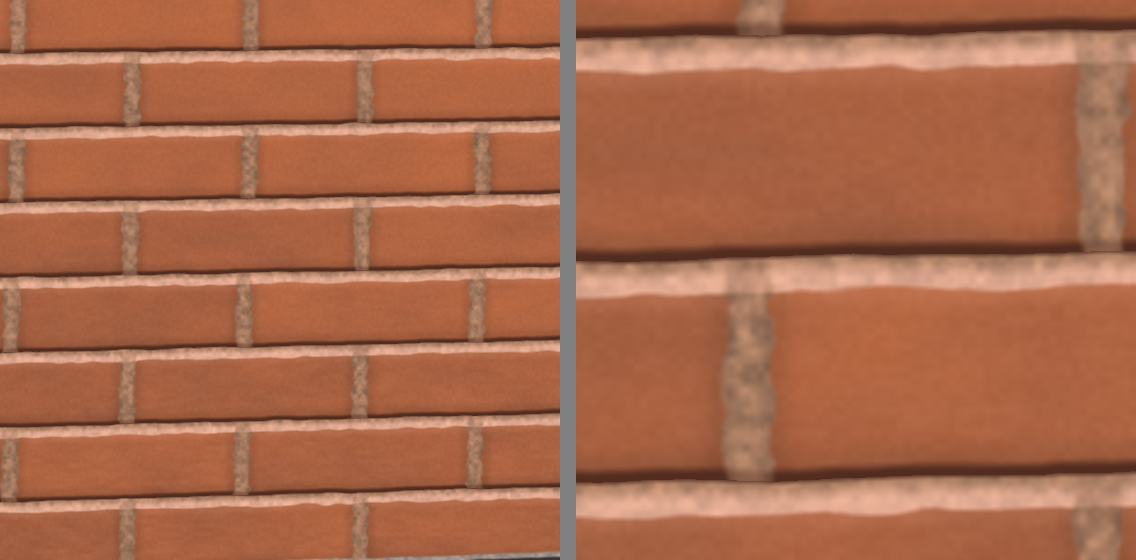
Left: the whole. Right: its middle third, enlarged.
Reproduce this texture procedurally as a Shadertoy shader.

```glsl
// Running-bond wall of long orange bricks with sandy joints, lit from above and seen slightly askew.
#define BRICK_PITCH 0.4154   // joint to joint, across
#define COURSE_PITCH 0.1336  // course to course at the left edge
#define COURSE_TAPER 0.0028  // loss of course pitch towards the right
#define FIRST_COURSE 0.0945  // first bed joint, measured from the top
#define TILT 0.011           // rise of the first bed joint across the canvas
#define JOINT_HALF 0.0138    // half width of the upright joints
#define BED_HEIGHT 0.155     // bed joint height as a part of a course
#define SHADOW_HEIGHT 0.048  // dark line under each brick, part of a course
#define FOOT_COURSE 6.9      // course position where the grey foot begins

const vec3 BRICK_LIGHT = vec3(0.715, 0.405, 0.260);
const vec3 BRICK_DARK  = vec3(0.590, 0.350, 0.250);
const vec3 MORTAR      = vec3(0.720, 0.530, 0.415);
const vec3 LIP_LIGHT   = vec3(0.900, 0.680, 0.580);
const vec3 SHADOW      = vec3(0.310, 0.165, 0.120);
const vec3 FOOT_GREY   = vec3(0.620, 0.570, 0.540);
const vec3 FOOT_DARK   = vec3(0.220, 0.200, 0.200);

float hash(vec2 p) {
    vec3 q = fract(vec3(p.xyx) * 0.1031);
    q += dot(q, q.yzx + 33.33);
    return fract((q.x + q.y) * q.z);
}

float noise(vec2 p) {
    vec2 i = floor(p), f = fract(p);
    f = f * f * (3.0 - 2.0 * f);
    return mix(mix(hash(i), hash(i + vec2(1, 0)), f.x),
               mix(hash(i + vec2(0, 1)), hash(i + vec2(1, 1)), f.x), f.y);
}

float fbm(vec2 p) {
    float sum = 0.0, amp = 0.5;
    for (int i = 0; i < 4; i++) {
        sum += amp * noise(p);
        p = p * 2.03 + 17.1;
        amp *= 0.5;
    }
    return sum / 0.9375;
}

// Soft step from 0 to 1 around an edge
float soft(float edge, float width, float x) {
    return smoothstep(edge - width, edge + width, x);
}

void mainImage(out vec4 fragColor, in vec2 fragCoord) {
    vec2 uv = fragCoord / iResolution.xy;
    vec2 p = vec2(uv.x, 1.0 - uv.y);
    float pixel = 1.0 / iResolution.y;

    // Course position, counted downwards from the first bed joint
    float wobble = fbm(p * vec2(22.0, 40.0)) - 0.5;
    float pitch = COURSE_PITCH - COURSE_TAPER * p.x;
    float v = (p.y - FIRST_COURSE + TILT * p.x) / pitch + 0.035 * wobble;
    float course = floor(v);
    float f = v - course;
    float softV = max(0.018, pixel / pitch);

    // Position along the course; every second course is shifted by half a brick
    float shift = 0.5 * (1.0 - mod(course, 2.0));
    float jitter = 0.008 * (hash(vec2(course, 4.0)) - 0.5);
    float u = (p.x - 0.031 + 0.014 * p.y + jitter) / BRICK_PITCH - shift;
    float brick = floor(u);
    float side = (fract(u + 0.5) - 0.5) * BRICK_PITCH;
    float edgeNoise = 0.007 * (noise(p * vec2(60.0, 95.0)) - 0.5);
    float joint = 1.0 - soft(JOINT_HALF, max(0.003, pixel), abs(side) + edgeNoise);

    // Brick faces: tone per brick, broad stains, streaks and fine grain
    float grain = noise(p * 230.0) - 0.5;
    float stain = fbm(p * vec2(9.0, 16.0) + 5.0 * hash(vec2(brick, course)));
    float tone = 0.80 - 0.42 * p.y + 0.22 * p.x
               + 0.30 * (hash(vec2(brick, course) + 9.0) - 0.5)
               + 0.75 * (stain - 0.5);
    vec3 col = mix(BRICK_DARK, BRICK_LIGHT, clamp(tone, -0.1, 1.15));
    col += 0.022 * grain + 0.03 * (noise(p * vec2(45.0, 130.0)) - 0.5) * p.y;
    float rim = smoothstep(0.035, JOINT_HALF, abs(side));
    col *= 1.0 - 0.09 * rim - 0.10 * smoothstep(0.78, 0.96, f);
    col += 0.04 * (1.0 - smoothstep(BED_HEIGHT, BED_HEIGHT + 0.12, f));

    // Upright joints with coarse sand and a shaded flank
    float sand = noise(p * 120.0) + 0.5 * grain - 0.5;
    vec3 mortar = MORTAR * (0.94 + 0.24 * sand);
    vec3 upright = mortar * (0.96 - 0.10 * smoothstep(0.004, JOINT_HALF, abs(side)));
    col = mix(col, upright, joint);

    // Dark line under the bricks, weaker across the joints
    float shadow = soft(1.0 - SHADOW_HEIGHT, 0.028, f);
    col = mix(col, SHADOW, shadow * (0.95 - 0.55 * joint));

    // Bed joint: sandy above, bright lip along the brick tops
    float ragged = BED_HEIGHT + 0.03 * (noise(p * vec2(48.0, 30.0)) - 0.5);
    float bed = 1.0 - soft(ragged, softV, f);
    float lip = smoothstep(0.015, 0.11, f) * (1.0 - 0.55 * joint);
    vec3 bedColor = mix(mortar, LIP_LIGHT * (0.98 + 0.12 * sand), lip);
    bedColor = mix(SHADOW, bedColor, smoothstep(-0.012, 0.026, f));
    col = mix(col, bedColor, bed);

    // Grey foot of the wall
    vec3 foot = mix(FOOT_GREY * (1.0 + 0.2 * sand), FOOT_DARK, soft(FOOT_COURSE + 0.07, 0.02, v));
    col = mix(col, foot, soft(FOOT_COURSE, 0.025, v));

    fragColor = vec4(clamp(col, 0.0, 1.0), 1.0);
}
```
